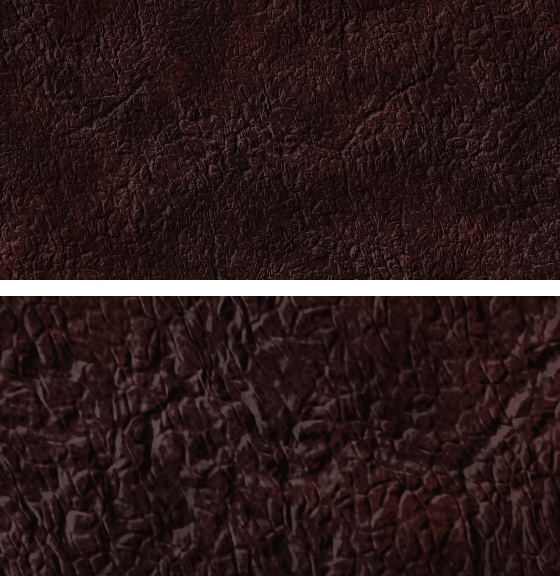
Top: the whole. Bottom: its middle third, enlarged.
Give the GLSL for this texture, as a WebGL 1 fragment shader.

```glsl
precision highp float;
// Dark oxblood leather: warped cellular pebbles, slanted wrinkles and thin
// long creases form a height field, which is lit from the upper left with a
// dull mauve sheen over a red-brown dye.
uniform vec2 u_resolution;

vec2 hash2(vec2 p) {
  vec3 q = fract(vec3(p.xyx) * vec3(0.1031, 0.1030, 0.0973));
  q += dot(q, q.yzx + 33.33);
  return fract((q.xx + q.yz) * q.zy);
}

float noise(vec2 p) {
  vec2 i = floor(p), f = fract(p);
  f = f * f * (3.0 - 2.0 * f);
  return mix(mix(hash2(i).x, hash2(i + vec2(1.0, 0.0)).x, f.x),
             mix(hash2(i + vec2(0.0, 1.0)).x, hash2(i + 1.0).x, f.x), f.y);
}

float fbm(vec2 p) {
  float sum = 0.0, amp = 0.53;
  for (int i = 0; i < 4; i++) {
    sum += amp * noise(p);
    p = mat2(1.6, 1.2, -1.2, 1.6) * p + 11.7;
    amp *= 0.5;
  }
  return sum;
}

// Gap between the two nearest cell centres: zero along cell borders
float cellEdge(vec2 p) {
  vec2 i = floor(p), f = fract(p);
  float near = 8.0, second = 8.0;
  for (int y = -1; y <= 1; y++) {
    for (int x = -1; x <= 1; x++) {
      vec2 o = vec2(float(x), float(y));
      float d = length(o + hash2(i + o + 50.0) - f);
      second = min(second, max(near, d));
      near = min(near, d);
    }
  }
  return second - near;
}

// Zero along the winding midlines of a noise field
float foldLine(vec2 p) {
  return abs(2.0 * noise(p) - 1.0);
}

float leatherHeight(vec2 p) {
  vec2 bend = vec2(fbm(p * 5.0 + 3.0), fbm(p * 5.0 + 41.0)) - 0.5;
  vec2 jitter = vec2(noise(p * 40.0), noise(p * 40.0 + 19.0)) - 0.5;
  vec2 w = p + 0.09 * bend + 0.011 * jitter;

  // Grain axes: across and along the slanted stretch of the hide
  vec2 slant = vec2(dot(w, vec2(0.85, 0.53)), dot(w, vec2(0.53, -0.85)));
  vec2 grain = slant * vec2(25.0, 15.0) + 60.0;
  float relief = mix(0.4, 1.25, smoothstep(0.32, 0.65, fbm(p * 4.0 + 70.0)));

  float h = 0.75 * relief * smoothstep(0.0, 0.5, cellEdge(grain));
  h += 0.40 * smoothstep(0.0, 0.4, cellEdge(grain * 2.2 + 9.0));

  // Wrinkles that follow the stretch, in two lengths
  h += 0.75 * relief * smoothstep(0.0, 0.45, foldLine(slant * vec2(15.0, 4.5) + 25.0));
  h += 0.35 * smoothstep(0.0, 0.4, foldLine(slant * vec2(27.0, 11.0) + 77.0));

  // Long thin creases, broken up by a mask
  float crease = 1.0 - smoothstep(0.0, 0.055, cellEdge(w * vec2(2.3, 1.7) + 4.0));
  h -= 0.9 * crease * smoothstep(0.3, 0.6, noise(p * 2.6 + 8.0));

  // Soft swell and fine pores
  return h + 0.7 * fbm(p * 14.0) + 0.42 * fbm(p * 62.0 + 5.0);
}

void main() {
  vec2 p = gl_FragCoord.xy / u_resolution.y;
  float h = leatherHeight(p);
  float slope = h - leatherHeight(p + 0.0042 * vec2(-0.8, 0.6));
  float thread = noise(p * vec2(256.0, 130.0)) - 0.5;
  float speck = noise(p * 250.0 + 30.0) - 0.5;
  slope += 0.17 * thread + 0.17 * speck;

  // Dye, with redder and greyer patches
  float patchTone = smoothstep(0.3, 0.7, fbm(p * 3.0 + 90.0));
  float shade = 0.78 + 0.44 * smoothstep(0.3, 0.7, fbm(p * 7.0 + 33.0));
  vec3 dye = mix(vec3(0.135, 0.062, 0.063), vec3(0.155, 0.064, 0.056), patchTone);
  dye *= shade * (1.0 + 0.35 * thread + 0.35 * speck);

  // Shadowed flanks and dark hollows
  float hollow = 1.0 - smoothstep(0.5, 1.9, h);
  vec3 color = dye * (1.0 - 0.75 * smoothstep(0.0, 0.45, -slope));
  color = mix(color, vec3(0.066, 0.036, 0.038), 0.45 * hollow);

  // Cool sheen on the flanks that face the light
  float sheen = smoothstep(0.0, 0.46, slope);
  color += vec3(0.135, 0.142, 0.146) * sheen * shade * mix(1.1, 0.9, patchTone);
  color = max(color, vec3(0.045, 0.025, 0.027));
  gl_FragColor = vec4(color, 1.0);
}
```
